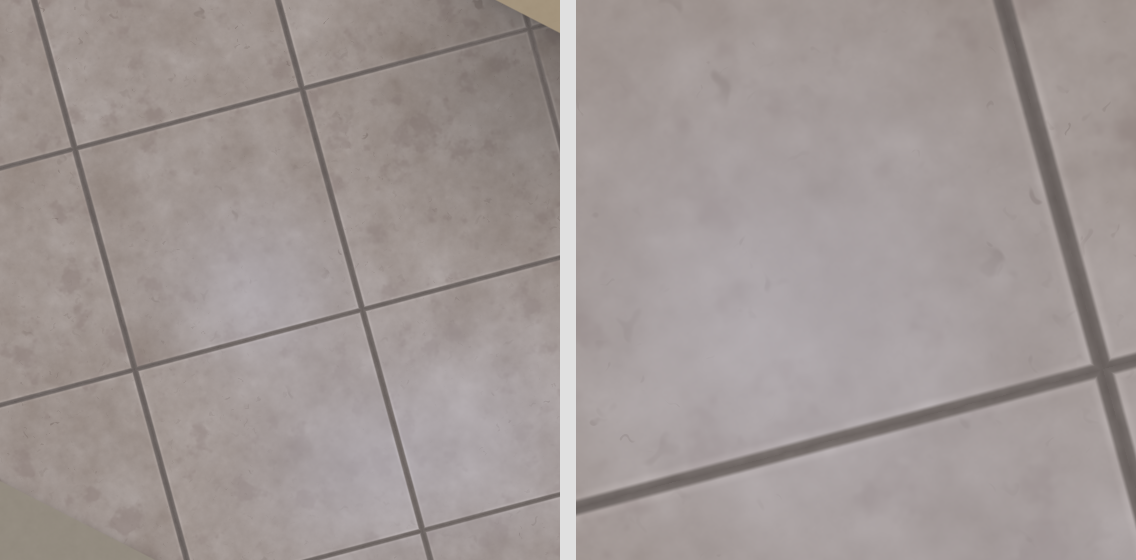
Left: the whole. Right: its middle third, enlarged.
Write a Shadertoy shader that draws this texture.

```glsl
// Tilted square floor tiles, mottled grey-beige stone with brown flecks and dark grout.
#define GRID_ORIGIN vec2(0.647, 0.447)
#define TILE_RIGHT vec2(0.406, 0.107)
#define TILE_UP vec2(-0.1075, 0.3945)
#define GROUT_HALF vec2(0.0054, 0.0042)
#define STONE_COLOR vec3(0.622, 0.580, 0.560)
#define GROUT_COLOR vec3(0.405, 0.375, 0.365)
#define FLECK_COLOR vec3(0.455, 0.405, 0.385)
#define SHEEN_COLOR vec3(0.715, 0.700, 0.735)
#define BOARD_COLOR vec3(0.640, 0.580, 0.490)
#define PANEL_COLOR vec3(0.575, 0.545, 0.500)
#define MOTTLE 0.040
#define FLECKS 0.50

vec3 hash3(vec2 p) {
    vec3 q = fract(p.xyx * vec3(0.1031, 0.1030, 0.0973));
    q += dot(q, q.yxz + 33.33);
    return fract((q.xxy + q.yzz) * q.zyx);
}

// Soft cellular noise: one signed blob in each cell
float blobs(vec2 p) {
    vec2 cell = floor(p);
    float sum = 0.0;
    for (int y = -1; y <= 1; y++)
    for (int x = -1; x <= 1; x++) {
        vec2 c = cell + vec2(x, y);
        vec3 h = hash3(c);
        vec2 d = p - c - h.xy;
        sum += (2.0 * h.z - 1.0) * exp(-5.0 * dot(d, d));
    }
    return sum;
}

float clouds(vec2 p) {
    float sum = 0.0, gain = 1.0;
    for (int i = 0; i < 4; i++) {
        sum += gain * blobs(p);
        p = mat2(1.6, 1.2, -1.2, 1.6) * p + 17.3;
        gain *= 0.65;
    }
    return sum;
}

// Scattered ragged ellipses, each with its own angle, size and strength
float flecks(vec2 p) {
    p += 0.10 * sin(p.yx * 7.0 + 2.0 * sin(p * 5.3)) + 0.05 * sin(p.yx * 19.0);
    vec2 cell = floor(p);
    float cover = 0.0;
    for (int y = -1; y <= 1; y++)
    for (int x = -1; x <= 1; x++) {
        vec2 c = cell + vec2(x, y);
        vec3 h = hash3(c + 41.7), k = hash3(c + 93.1);
        vec2 d = p - c - h.xy;
        float a = 6.2832 * h.z;
        d = mat2(cos(a), -sin(a), sin(a), cos(a)) * d;
        float size = mix(0.10, 0.34, k.x * k.x);
        float r = length(d * vec2(1.0, 1.9)) / size;
        float strength = step(0.45, k.y) * mix(0.25, 1.0, k.z * k.z);
        cover = max(cover, strength * (1.0 - smoothstep(0.3, 1.0, r)));
    }
    return cover;
}

float glow(vec2 p, vec2 center, float radius) {
    vec2 d = (p - center) / radius;
    return exp(-dot(d, d));
}

void mainImage(out vec4 fragColor, in vec2 fragCoord) {
    vec2 p = fragCoord / iResolution.y;
    float px = max(1.0 / iResolution.y, 0.0015);

    // Grid coordinates, tile number and signed distance to the joints
    vec2 g = inverse(mat2(TILE_RIGHT, TILE_UP)) * (p - GRID_ORIGIN);
    vec2 tile = floor(g);
    vec2 joint = (fract(g + 0.5) - 0.5) * vec2(length(TILE_RIGHT), length(TILE_UP));
    vec3 tone = hash3(tile + 20.0);
    vec2 q = p + tile * vec2(3.71, 5.37);

    // Stone: broad stains, fine mottling, pinkish patches and flecks
    float mottle = clouds(q * 11.0);
    float grain = clouds(q * 58.0);
    vec3 color = STONE_COLOR + 0.018 * (tone.x - 0.5);
    color += MOTTLE * mottle * vec3(0.75, 0.85, 0.95) + 0.013 * grain;
    float patches = smoothstep(0.2, 1.1, clouds(q * 20.0 + 7.0));
    color = mix(color, vec3(0.545, 0.490, 0.475), 0.50 * patches);
    float spots = max(flecks(q * 23.0), 0.65 * flecks(q * 44.0 + 5.0));
    spots *= smoothstep(-0.8, 0.6, clouds(q * 7.0 + 31.0));
    color = mix(color, FLECK_COLOR, FLECKS * spots);

    // Cool reflected light, with shade toward the upper right
    float sheen = 0.65 * glow(p, vec2(0.46, 0.48), 0.15)
                + 0.60 * glow(p, vec2(0.85, 0.22), 0.23)
                + 0.50 * glow(p, vec2(0.60, 0.16), 0.17);
    color = mix(color, SHEEN_COLOR + 0.02 * mottle, min(0.85 * sheen, 0.8));
    color *= 1.0 - 0.19 * glow(p, vec2(0.98, 0.88), 0.27);

    // Pale worn rims and recessed grout
    vec2 rim = abs(joint) - GROUT_HALF;
    float gap = min(rim.x, rim.y);
    color += 0.045 * (1.0 - smoothstep(0.001, 0.006, gap)) * (0.7 + 0.3 * mottle);
    float core = smoothstep(-0.005, 0.0, gap);
    vec3 grout = GROUT_COLOR + 0.045 * core + 0.015 * grain + 0.03 * sheen;
    color = mix(grout, color, smoothstep(-px, px, gap));

    // Plain boards crossing two opposite corners, with a contact shadow
    float board = dot(p - vec2(0.885, 1.0), vec2(0.457, 0.890));
    float panel = dot(p - vec2(0.0, 0.141), vec2(-0.453, -0.891));
    color *= 1.0 - 0.18 * exp(-abs(board) * 45.0) - 0.08 * exp(-abs(panel) * 120.0);
    color = mix(color, BOARD_COLOR + 0.006 * grain, smoothstep(-px, px, board));
    color = mix(color, PANEL_COLOR + 0.006 * grain, smoothstep(-px, px, panel));

    fragColor = vec4(clamp(color, 0.0, 1.0), 1.0);
}
```
